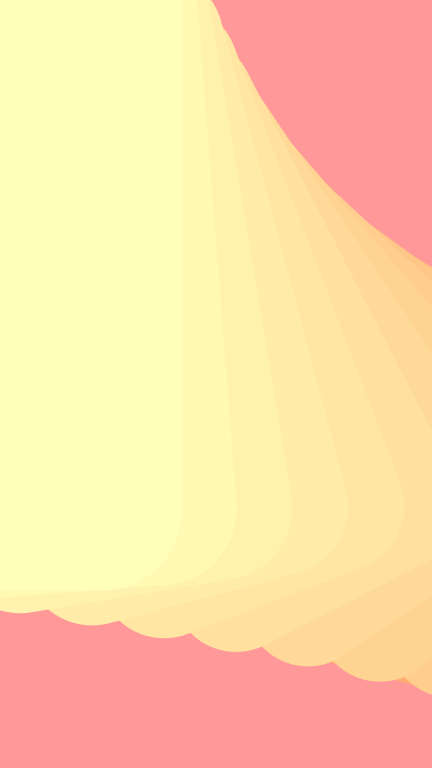
This background is drawn by a WebGL 2 fragment shader. Its source:

```glsl
#version 300 es
precision highp float;

// A fan of flat rounded cards on a pink ground, drawn from back to front.
// Each card is a straight blend between an upright and a strongly turned one,
// so its centre, axis and colour are all mixed by the same fraction.

#define LAST_CARD 13
#define CORE_HALF vec2(0.1469, 0.3672)
#define CORNER_RADIUS 0.1042
#define FIRST_CENTRE vec2(-0.0141, 0.7025)
#define LAST_CENTRE vec2(0.744, 0.310)
#define FIRST_AXIS vec2(1.0, 0.0)
#define LAST_AXIS vec2(0.259, 0.956)
#define FIRST_COLOUR vec3(1.0, 1.0, 0.73)
#define LAST_COLOUR vec3(1.0, 0.68, 0.44)
#define GROUND_COLOUR vec3(1.0, 0.6, 0.6)

uniform vec2 u_resolution;
out vec4 fragColor;

// Signed distance to a rounded box whose core has the given half size
float roundedBox(vec2 p, vec2 halfSize, float radius) {
    vec2 q = abs(p) - halfSize;
    return length(max(q, 0.0)) + min(max(q.x, q.y), 0.0) - radius;
}

// Distance to the card at blend fraction t; its axis both turns and scales it
float cardDistance(vec2 p, float t) {
    vec2 axis = mix(FIRST_AXIS, LAST_AXIS, t);
    vec2 q = p - mix(FIRST_CENTRE, LAST_CENTRE, t);
    vec2 local = vec2(dot(q, axis), dot(q, vec2(-axis.y, axis.x))) / dot(axis, axis);
    return roundedBox(local, CORE_HALF, CORNER_RADIUS) * length(axis);
}

void main() {
    // Units of canvas height
    vec2 p = gl_FragCoord.xy / u_resolution.y;
    float pixel = 1.0 / u_resolution.y;
    vec3 colour = GROUND_COLOUR;

    // Stack the cards, the upright one last
    for (int i = LAST_CARD; i >= 0; i--) {
        float t = float(i) / float(LAST_CARD);
        float cover = clamp(0.5 - cardDistance(p, t) / pixel, 0.0, 1.0);
        colour = mix(colour, mix(FIRST_COLOUR, LAST_COLOUR, t), cover);
    }
    fragColor = vec4(colour, 1.0);
}
```
